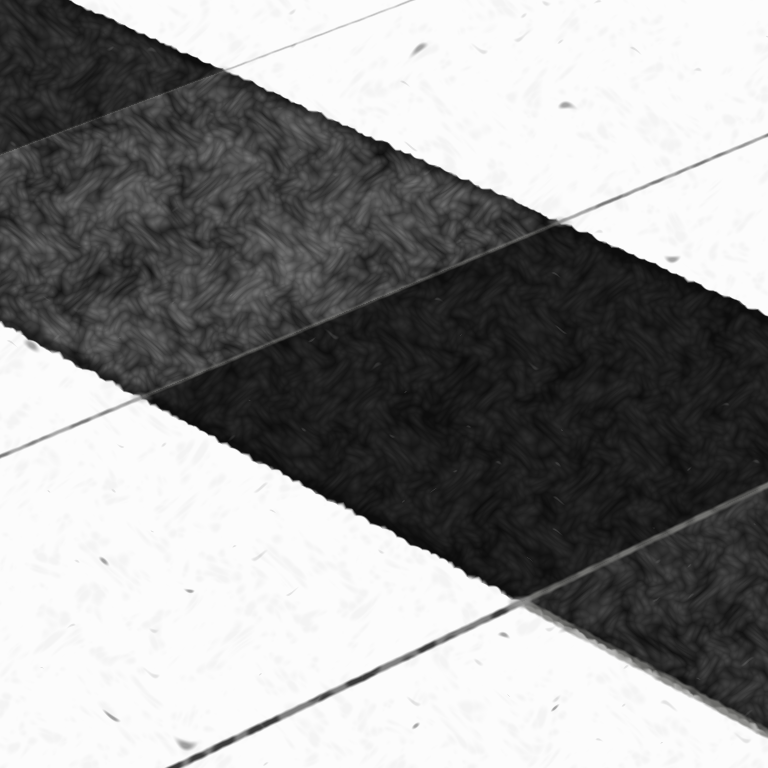
Reproduce this texture procedurally as a Shadertoy shader.

```glsl
// Worn stone floor in perspective: a diagonal band of dark tiles between pale ones.

const vec2 TILE_SIZE = vec2(0.40, 0.43);  // approximate tile extent on the canvas
const float SOFT = 0.0018;                // edge softness in canvas units
const vec3 PALE = vec3(0.99);
const vec3 GROUT = vec3(0.47, 0.47, 0.46);
const vec3 DARK_JOINT = vec3(0.16);

// Mean tone of the successive tiles along the dark band
const float BAND_TONE[4] = float[4](0.145, 0.265, 0.105, 0.175);

float hash(vec2 p) {
    return fract(sin(dot(p, vec2(127.1, 311.7))) * 43758.5);
}

vec2 hash2(vec2 p) {
    return vec2(hash(p), hash(p + 37.3));
}

// Cellular noise: distance to the nearest jittered point
float cells(vec2 p) {
    vec2 id = floor(p), f = fract(p);
    float nearest = 2.0;
    for (int y = -1; y <= 1; y++)
        for (int x = -1; x <= 1; x++) {
            vec2 o = vec2(x, y);
            nearest = min(nearest, length(o + hash2(id + o) - f));
        }
    return nearest;
}

// Stone grain, centred near zero, from warped cellular layers
float grain(vec2 p) {
    vec2 q = p + 0.012 * sin(p.yx * vec2(47.0, 39.0) + 1.3);
    q += 0.005 * sin(q.yx * vec2(131.0, 117.0));
    float sum = 0.30 * cells(q * 17.0) + 0.36 * cells(q * 43.0 + 5.0)
              + 0.34 * cells(q * 90.0 + 9.0);
    return (0.43 - sum) * 3.2;
}

// Sparse flat flecks; amount is the share of cells that hold one
float flecks(vec2 p, float scale, float amount) {
    vec2 q = p * scale + 0.12 * sin(p.yx * scale * 7.0);
    vec2 id = floor(q);
    vec2 d = fract(q) - mix(vec2(0.25), vec2(0.75), hash2(id));
    float size = mix(0.04, 0.16, hash(id + 11.0));
    float present = step(1.0 - amount, hash(id + 23.0));
    return present * smoothstep(size, 0.2 * size, length(d * vec2(0.8, 1.7)));
}

// Canvas point to tile coordinates: x along the band, y across it
vec2 toFloor(vec2 p) {
    mat3 view = mat3(0.4152, 0.1901, -0.0753,
                     -0.5583, 0.1968, -0.0624,
                     0.7292, 0.2891, 1.0);
    vec3 q = inverse(view) * vec3(p, 1.0);
    return q.xy / q.z;
}

float stroke(float d, float halfWidth) {
    return 1.0 - smoothstep(halfWidth - SOFT, halfWidth + SOFT, abs(d));
}

// Dark tile surface with mottling and streaks parallel to the cross joints
vec3 darkStone(vec2 p, vec2 uv, float edge) {
    float tone = BAND_TONE[int(clamp(floor(uv.x) + 2.0, 0.0, 3.0))];
    float wear = smoothstep(0.10, 0.27, tone);
    float streak = -cos(15.0 * (uv.x + 0.45) + 0.5 * sin(uv.y * 7.0));
    float broad = sin(p.x * 9.0 + 2.0 * sin(p.y * 7.0)) * sin(p.y * 11.0 + 1.0);
    tone *= 1.0 + 0.55 * grain(p) + wear * (0.13 * streak + 0.10 * broad);
    tone += 0.10 * flecks(p, 24.0, 0.22) * (1.0 - 0.5 * wear);
    tone *= mix(0.5, 1.0, smoothstep(0.0, 0.018, edge));
    return vec3(max(tone, 0.05));
}

// Pale tile surface with faint blotches and grey flecks
vec3 paleStone(vec2 p) {
    float blotch = smoothstep(0.0, 0.9, grain(p * 0.7 + 3.0));
    float spots = 0.35 * flecks(p, 10.0, 0.20) + 0.10 * flecks(p + 0.3, 21.0, 0.25);
    return PALE - 0.035 * blotch - spots;
}

void mainImage(out vec4 fragColor, in vec2 fragCoord) {
    vec2 p = fragCoord / iResolution.xy;
    p.y = 1.0 - p.y;
    vec2 uv = toFloor(p);

    // Chipped band edge: signed distance, positive inside the band
    float chip = (cells(p * 75.0) - 0.43) * 0.005 + (cells(p * 31.0) - 0.43) * 0.003;
    float edge = min(uv.y, 1.0 - uv.y) * TILE_SIZE.y + chip;
    float band = smoothstep(-SOFT, SOFT, edge);
    vec3 color = mix(paleStone(p), darkStone(p, uv, edge), band);

    // Cross joints grow stronger towards the viewer
    float joint = round(uv.x);
    float jointDist = (uv.x - joint) * TILE_SIZE.x + 0.15 * chip;
    float strength = clamp(0.62 + 0.30 * joint, 0.0, 1.0);
    float broken = mix(0.65, 1.0, smoothstep(0.65, 0.3, cells(p * 38.0)));
    float line = stroke(jointDist, 0.0022 + 0.0008 * joint) * strength * broken;
    color = mix(color, mix(DARK_JOINT, GROUT, band), line);

    // Exposed grout on the lower band edge of the nearest tile
    float lower = (uv.y - 1.0) * TILE_SIZE.y + 0.4 * chip;
    color = mix(color, GROUT, 0.85 * broken * stroke(lower, 0.0045) * step(1.0, uv.x));

    // Pale dust where joints meet the band edge
    float corner = length(vec2(jointDist, edge));
    color = mix(color, vec3(0.62), 0.65 * strength * smoothstep(0.011, 0.003, corner));

    fragColor = vec4(clamp(color, 0.0, 1.0), 1.0);
}
```
